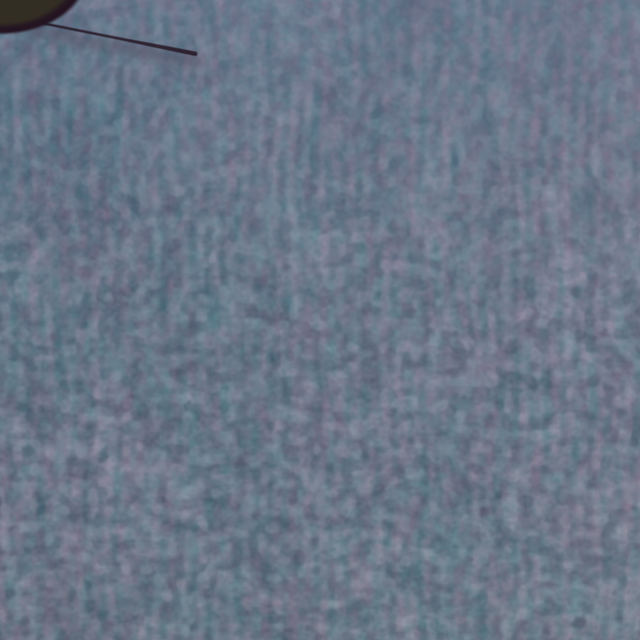
Write a three.js fragment shader that draws this texture.

```glsl
// Soft blue woven cloth with mottled ribs, a dark rounded corner and a thin stray thread.
#define CLOTH_BLUE vec3(0.415, 0.465, 0.535)
#define PINK_TINT vec3(0.036, -0.006, 0.004)
#define RIM_COLOR vec3(0.14, 0.08, 0.13)
#define CORNER_COLOR vec3(0.20, 0.18, 0.14)
#define RIB_COUNT 42.0
#define GRAIN_CELLS vec2(84.0, 76.0)
#define GRAIN_CONTRAST 0.088
#define FINE_CONTRAST 0.038
#define STREAK_CONTRAST 0.050
#define RIB_CONTRAST 0.009

varying vec2 vUv;

vec3 hash3(vec2 cell) {
  vec3 p = fract(cell.xyx * vec3(0.1031, 0.1030, 0.0973));
  p += dot(p, p.yxz + 33.33);
  return fract((p.xxy + p.yzz) * p.zyx);
}

// Soft cellular noise: blended random cell values, centred on zero.
// x carries brightness and y carries an independent tint.
vec2 cellGrain(vec2 p, float sharpness) {
  vec2 base = floor(p);
  vec2 total = vec2(0.0);
  float energy = 0.0;
  for (int j = -1; j <= 1; j++) {
    for (int i = -1; i <= 1; i++) {
      vec2 cell = base + vec2(float(i), float(j));
      vec3 site = hash3(cell);
      vec2 offset = cell + 0.1 + 0.8 * site.xy - p;
      float weight = exp(-sharpness * dot(offset, offset));
      vec2 value = hash3(cell + 71.7).xy - 0.5;
      total += weight * value;
      energy += weight * weight;
    }
  }
  return total / sqrt(energy + 0.003);
}

float segmentDistance(vec2 p, vec2 a, vec2 b) {
  vec2 along = b - a;
  float t = clamp(dot(p - a, along) / dot(along, along), 0.0, 1.0);
  return length(p - a - along * t);
}

vec3 clothColor(vec2 uv) {
  // Layered sines bend the threads slightly.
  vec2 warp = 0.0025 * vec2(sin(uv.y * 23.0 + 3.0 * sin(uv.x * 9.0)),
                            sin(uv.x * 27.0 + 2.0 * sin(uv.y * 13.0)));
  vec2 p = uv + warp;

  // Grains, fine flecks, upright streaks, short crosswise dashes and broad blotches.
  vec2 grain = cellGrain(p * GRAIN_CELLS, 3.2);
  vec2 fleck = cellGrain(p * vec2(165.0, 180.0) + 17.0, 3.0);
  vec2 streak = cellGrain(p * vec2(88.0, 23.0) + 41.0, 3.0);
  vec2 dash = cellGrain(p * vec2(48.0, 112.0) + 89.0, 3.0);
  vec2 blotch = cellGrain(p * vec2(9.0, 7.0) + 5.0, 2.0);

  // The weave is calmer toward the top right, more crosswise at the bottom.
  float calm = smoothstep(0.45, 1.0, uv.y) * (0.25 + 0.2 * uv.x);
  float crosswise = 1.0 - smoothstep(0.25, 0.85, uv.y);
  float rib = sin(6.2832 * RIB_COUNT * p.x + 0.7 * sin(uv.y * 11.0));

  float light = GRAIN_CONTRAST * grain.x + FINE_CONTRAST * fleck.x;
  light += STREAK_CONTRAST * (1.0 - 0.35 * crosswise) * streak.x;
  light += 0.05 * crosswise * dash.x + RIB_CONTRAST * rib;
  light = light * (1.0 - calm) + 0.02 * blotch.x;

  float tint = 1.1 * grain.y + 0.5 * fleck.y + 1.1 * streak.y + 0.5 * blotch.y;
  tint += 0.25 * rib + 4.0 * max(light - 0.03, 0.0);

  // Broad lighting: deeper blue on the left, paler at the upper right.
  vec3 color = CLOTH_BLUE + light * vec3(0.98, 1.0, 0.92) + PINK_TINT * tint;
  color += vec3(0.035, 0.018, 0.018) * (uv.x - 0.5);
  color += vec3(0.002, 0.004, 0.028) * (uv.y - 0.5);
  return color;
}

void main() {
  vec2 uv = vUv;
  vec3 color = clothColor(uv);

  // Stray thread with a faint shadow below, thicker at its free end.
  vec2 threadStart = vec2(0.055, 0.966);
  vec2 threadEnd = vec2(0.305, 0.916);
  float thread = segmentDistance(uv, threadStart, threadEnd);
  float shadow = segmentDistance(uv + vec2(0.0, 0.014), threadStart, threadEnd);
  color = mix(color, vec3(0.34, 0.33, 0.41), 0.45 * exp(-shadow * shadow * 7000.0));
  float thickness = mix(0.0012, 0.0026, smoothstep(0.16, 0.30, uv.x));
  float threadMask = 1.0 - smoothstep(thickness - 0.001, thickness + 0.0025, thread);
  color = mix(color, RIM_COLOR, 0.85 * threadMask);

  // Dark rounded object cut off by the upper left corner.
  vec2 radii = vec2(0.134, 0.092);
  float corner = (length((uv - vec2(0.0, 1.04)) / radii) - 1.0) * radii.y;
  vec3 inside = mix(CORNER_COLOR, RIM_COLOR, smoothstep(-0.018, -0.006, corner));
  color = mix(color, inside, 1.0 - smoothstep(-0.003, 0.004, corner));

  gl_FragColor = vec4(clamp(color, 0.0, 1.0), 1.0);
}
```
